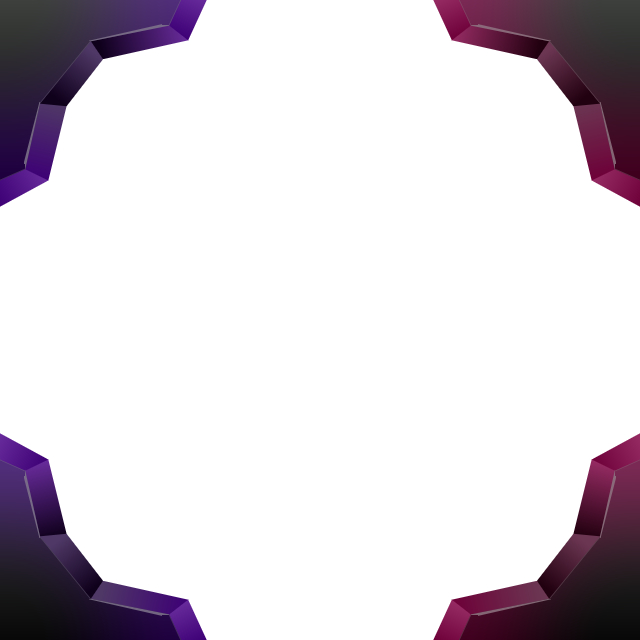
Write a WebGL 2 fragment shader that draws this background.

```glsl
#version 300 es
precision highp float;
// Four bevelled dark corner plates, violet on the left and crimson on the right, on white.

uniform vec2 u_resolution;
out vec4 outColor;

const int SIDES = 5;

// Corner outlines, running from the horizontal canvas edge to the vertical one
const vec2 OUTER[6] = vec2[6](vec2(.323, 0.), vec2(.294, .063), vec2(.161, .0925),
                              vec2(.104, .166), vec2(.0755, .282), vec2(0., .323));
const vec2 INNER[6] = vec2[6](vec2(.283, 0.), vec2(.2645, .04), vec2(.142, .0645),
                              vec2(.0625, .162), vec2(.0395, .2645), vec2(0., .282));

// Tone at the start and end of each facet: 0 black, 1 deep, 2 bright, 3 dusty
const ivec2 TOP_TONES[5] = ivec2[5](ivec2(2, 1), ivec2(2, 0), ivec2(3, 0),
                                    ivec2(3, 1), ivec2(2, 1));
const ivec2 BOTTOM_TONES[5] = ivec2[5](ivec2(1, 2), ivec2(1, 3), ivec2(0, 3),
                                       ivec2(0, 2), ivec2(1, 2));

float cross2(vec2 a, vec2 b) {
    return a.x * b.y - a.y * b.x;
}

// Antialiased coverage of the positive side of a distance
float cover(float d, float pixel) {
    return clamp(d / pixel + .5, 0., 1.);
}

// Position of q along the segment a-b, from 0 to 1
float along(vec2 q, vec2 a, vec2 b) {
    return clamp(dot(q - a, b - a) / dot(b - a, b - a), 0., 1.);
}

// x: depth inside the outline, y: index of the side facing q, z: position on that side
vec3 outlineDepth(vec2 q, vec2 outline[6]) {
    int side = 0;
    for (int i = 1; i < SIDES; i++) {
        if (cross2(outline[i], q) > 0.) side = i;
    }
    vec2 a = outline[side], b = outline[side + 1];
    float depth = cross2(normalize(b - a), q - a);
    return vec3(depth, float(side), along(q, a, b));
}

vec3 toneColor(int tone, bool isLeft) {
    if (tone == 0) return isLeft ? vec3(.06, 0., .11) : vec3(.13, 0., .06);
    if (tone == 1) return isLeft ? vec3(.24, 0., .46) : vec3(.43, 0., .22);
    if (tone == 2) return isLeft ? vec3(.41, .17, .61) : vec3(.59, .17, .39);
    return isLeft ? vec3(.31, .22, .40) : vec3(.42, .21, .32);
}

vec3 facetColor(vec2 q, int side, bool isTop, bool isLeft) {
    ivec2 tones = isTop ? TOP_TONES[side] : BOTTOM_TONES[side];
    float t = along(q, OUTER[side], OUTER[side + 1]);
    return mix(toneColor(tones.x, isLeft), toneColor(tones.y, isLeft), t);
}

// Facets joined along the mitres between the two outlines
vec3 bevelColor(vec2 q, bool isTop, bool isLeft, float pixel) {
    vec3 color = facetColor(q, 0, isTop, isLeft);
    for (int i = 1; i < SIDES; i++) {
        float mitre = cross2(normalize(OUTER[i] - INNER[i]), q - INNER[i]);
        color = mix(color, facetColor(q, i, isTop, isLeft), cover(mitre, pixel));
    }
    return color;
}

// Flat plate: grey near the corner, tinted towards the bevel, lit from above
vec3 plateColor(vec2 q, bool isTop, bool isLeft) {
    float height = clamp(q.y / .27, 0., 1.);
    float light = isTop ? 1. - height : height;
    vec3 grey = mix(vec3(.03), vec3(.24, .25, .24), light);
    vec3 deepTint = isLeft ? vec3(.12, 0., .25) : vec3(.25, 0., .12);
    vec3 lightTint = isLeft ? vec3(.32, .18, .48) : vec3(.48, .16, .33);
    float tint = smoothstep(.05, .29, length(q));
    return mix(grey, mix(deepTint, lightTint, light), tint);
}

// Thin highlight, widening towards the two pointed corners
float rimAmount(vec3 inner, float pixel) {
    int side = int(inner.y + .5);
    float width = .0011;
    if (side == 1) width = mix(.0048, .0015, inner.z);
    if (side == 3) width = mix(.0015, .0048, inner.z);
    float strength = side == 1 || side == 3 ? .85 : .4;
    return strength * cover(inner.x, pixel) * cover(width - inner.x, pixel);
}

void main() {
    vec2 p = gl_FragCoord.xy / u_resolution;
    float pixel = 1. / min(u_resolution.x, u_resolution.y);
    vec2 q = min(p, 1. - p);
    bool isTop = p.y > .5, isLeft = p.x < .5;

    vec3 outer = outlineDepth(q, OUTER);
    vec3 inner = outlineDepth(q, INNER);

    vec3 rim = isLeft ? vec3(.50, .46, .55) : vec3(.56, .46, .51);
    vec3 color = bevelColor(q, isTop, isLeft, pixel);
    color = mix(color, plateColor(q, isTop, isLeft), cover(inner.x, pixel));
    color = mix(color, rim, rimAmount(inner, pixel));
    color = mix(vec3(1.), color, cover(outer.x, pixel));
    outColor = vec4(color, 1.);
}
```
